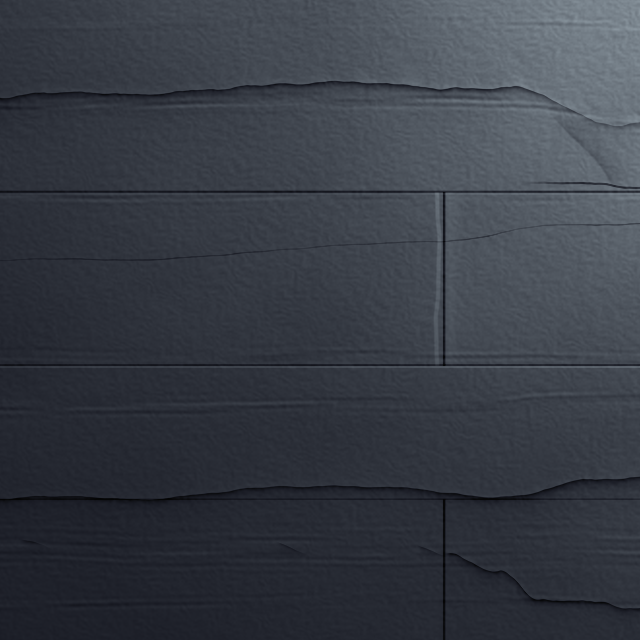
Write a three.js fragment shader that draws this texture.

```glsl
// Dark slate cladding: wide staggered planks with split ledges, fine strata and leathery grain.
varying vec2 vUv;

float hash(vec2 p) {
  return fract(sin(dot(p, vec2(127.1, 311.7))) * 43758.5453);
}

float noise(vec2 p) {
  vec2 i = floor(p), f = fract(p);
  f = f * f * (3.0 - 2.0 * f);
  return mix(mix(hash(i), hash(i + vec2(1.0, 0.0)), f.x),
             mix(hash(i + vec2(0.0, 1.0)), hash(i + 1.0), f.x), f.y);
}

float fbm(vec2 p) {
  float sum = 0.0, amp = 0.5;
  for (int i = 0; i < 4; i++) {
    sum += amp * noise(p);
    p = p * 2.07 + 13.7;
    amp *= 0.5;
  }
  return sum;
}

// Soft-edged line around distance zero
float stroke(float dist, float width) {
  return 1.0 - smoothstep(width * 0.4, width * 1.4, abs(dist));
}

// Lit lip above a broken edge, cast shadow below it
float ledge(float below, float depth) {
  float side = smoothstep(-0.0012, 0.0012, below);
  float drop = max(below, 0.0);
  float shadow = 0.62 * exp(-drop / (0.0045 * depth)) + 0.2 * exp(-drop / (0.022 * depth));
  float lip = 0.16 * exp(-max(-below, 0.0) / 0.006);
  return mix(lip, -shadow, side);
}

// Band of thin wavy layers, embossed from above
float strata(vec2 uv, float centre, float spread) {
  float wave = 0.026 * (fbm(vec2(uv.x * 3.0, centre * 37.0)) - 0.47);
  float dist = uv.y - centre - wave;
  vec2 q = vec2(uv.x * 7.0, dist * 170.0 + centre * 91.0);
  float emboss = noise(q) - noise(q + vec2(0.0, 0.7));
  return emboss * exp(-dist * dist / (spread * spread));
}

void main() {
  vec2 uv = vUv;
  float x = uv.x, y = uv.y;
  float jag = 0.016 * (fbm(vec2(x * 17.0, 4.0)) - 0.47);
  float relief = 0.0;

  // Light falling from the upper right
  float light = 0.112 + 0.10 * y + 0.06 * x + 0.14 * x * y;
  light += 0.10 * exp(-5.0 * dot(uv - vec2(1.0, 0.96), uv - vec2(1.0, 0.96)));

  // Broad undulation and pitted grain
  relief += 0.22 * (fbm(uv * vec2(4.0, 6.0) + 2.0) - 0.47);
  vec2 grain = uv * vec2(150.0, 190.0) + 1.5 * noise(uv * 40.0);
  relief += 0.13 * (noise(grain) - noise(grain + vec2(0.5, 0.6)));
  relief += 0.07 * (noise(uv * 330.0) - 0.5);

  // Layered bands
  relief += 0.20 * strata(uv, 0.962, 0.012);
  relief += 0.38 * strata(uv, 0.835 - 0.03 * smoothstep(0.8, 1.0, x), 0.014);
  relief += 0.30 * strata(uv, 0.688, 0.011);
  relief += 0.28 * strata(uv, 0.442, 0.013);
  relief += 0.34 * strata(uv, 0.371, 0.016);
  relief += 0.34 * strata(uv, 0.142, 0.035);
  relief += 0.34 * strata(uv, 0.060, 0.012);

  // Upper ledge, chipped along its lip and sinking to the right
  float upper = 0.850 + 0.022 * smoothstep(0.0, 0.58, x) - 0.010 * smoothstep(0.58, 0.70, x)
              - 0.058 * smoothstep(0.80, 0.97, x) + jag;
  float above = max(y - upper, 0.0);
  float chips = noise(vec2(x * 42.0 + y * 24.0, y * 14.0)) - 0.5;
  relief += 0.24 * chips * exp(-above / 0.025) * smoothstep(0.0, 0.004, above) * smoothstep(0.15, 0.6, x);
  relief += ledge(upper - y, 1.0) * (1.0 - 0.55 * smoothstep(0.75, 0.95, x));

  // Curved flake at the right of the upper plank
  float flake = x - 0.955 + 0.11 * smoothstep(0.70, 0.86, y) + jag * 0.5;
  float flakeMask = smoothstep(0.70, 0.73, y) * (1.0 - smoothstep(0.79, 0.84, y));
  relief -= 0.24 * flakeMask * smoothstep(-0.003, 0.003, flake) * exp(-max(flake, 0.0) / 0.022);
  float flakeFoot = 0.714 - 0.010 * smoothstep(0.93, 1.0, x) + jag * 0.5;
  relief -= 0.6 * stroke(y - flakeFoot, 0.0018) * smoothstep(0.80, 0.90, x);

  // Lower ledge
  float lower = 0.222 + 0.018 * smoothstep(0.2, 0.45, x) - 0.017 * smoothstep(0.6, 0.78, x)
              + 0.029 * smoothstep(0.80, 0.92, x) + jag * 0.65;
  relief += ledge(lower - y, 1.0 + 0.4 * smoothstep(0.55, 0.75, x));

  // Stepped break in the bottom right plank
  float broken = 0.137 - 0.030 * smoothstep(0.69, 0.78, x) - 0.045 * smoothstep(0.78, 0.84, x)
               - 0.018 * smoothstep(0.93, 1.0, x) + jag * 1.2;
  relief += ledge(broken - y, 0.9) * smoothstep(0.694, 0.705, x);

  // Short flakes lifting from the bottom left plank
  for (int i = 0; i < 3; i++) {
    float k = float(i);
    float start = 0.03 + 0.40 * k - 0.09 * k * (k - 1.0);
    float span = smoothstep(start, start + 0.012, x) * (1.0 - smoothstep(start + 0.02, start + 0.055, x));
    float edge = 0.157 - 0.004 * k - 0.35 * (x - start) + jag;
    relief += 0.65 * ledge(edge - y, 0.6) * span;
  }

  // Hairline crack across the middle planks
  float crack = 0.594 + 0.029 * smoothstep(0.15, 0.7, x) + 0.026 * smoothstep(0.69, 0.88, x) + jag * 0.35;
  relief -= 0.38 * stroke(y - crack, 0.0012) * (0.5 + 0.5 * noise(vec2(x * 16.0, 2.0)));

  // Horizontal joints
  relief -= 0.62 * stroke(y - 0.7005, 0.0018);
  relief += 0.12 * stroke(y - 0.6965, 0.0015);
  relief -= 0.50 * stroke(y - 0.4295, 0.0016);
  relief += 0.38 * stroke(y - 0.4265, 0.0013);
  relief -= 0.35 * stroke(y - 0.2200, 0.0013);

  // Staggered vertical joints with a worn bevel
  float middleRow = smoothstep(0.427, 0.430, y) * (1.0 - smoothstep(0.698, 0.701, y));
  float bottomRow = 1.0 - smoothstep(0.218, 0.221, y);
  float bevel = x - 0.687 + 0.006 * noise(vec2(y * 24.0, 7.0));
  relief += 0.28 * stroke(bevel, 0.0035) * middleRow;
  relief += 0.13 * exp(-abs(x - 0.703) / 0.012) * middleRow * step(0.694, x);
  relief -= 0.75 * stroke(x - 0.694, 0.0021) * max(middleRow, bottomRow);

  // Cool slate tint
  float tone = light * max(1.0 + relief, 0.12);
  gl_FragColor = vec4(tone * 0.92, tone, tone + 0.035 * smoothstep(0.0, 0.12, tone), 1.0);
}
```
